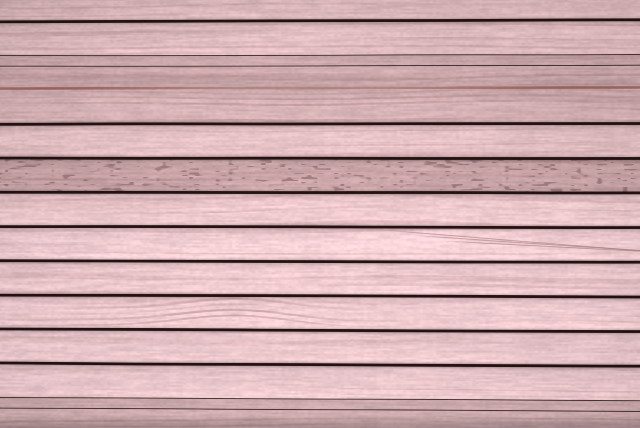
This texture is drawn by a WebGL 2 fragment shader. Its source:

```glsl
#version 300 es
precision highp float;

uniform vec2 u_resolution;
out vec4 fragColor;

// Layout, measured downward in canvas heights
const float FIRST_GAP = 0.0505;
const float PITCH = 0.0798;
const float TILT_TOP = -0.005;
const float TILT_BOTTOM = 0.009;
const float GAP_HALF = 0.0032;
const float SEAM_HALF = 0.0011;
const float SEAM_OFFSET = 0.31;   // second seam, in slats below the first

// Special slats, counted from the first gap
const float UPPER_SEAM = 1.0;
const float STAINED_EDGE = 2.0;
const float FLECKED_SLAT = 4.0;
const float STREAKED_SLAT = 6.0;
const float ARCHED_SLAT = 8.0;
const float LOWER_SEAM = 11.0;

// Lightness of each slat from top to bottom
const float SLAT_TONE[13] = float[13](0.68, 0.74, 0.46, 0.54, 0.78, 0.30, 0.88,
                                      1.0, 0.93, 0.97, 0.95, 0.94, 0.55);

const vec3 PALE_WOOD = vec3(0.945, 0.805, 0.825);
const vec3 DULL_WOOD = vec3(0.71, 0.57, 0.575);
const vec3 GRAIN_COLOR = vec3(0.66, 0.49, 0.50);
const vec3 STAIN_COLOR = vec3(0.60, 0.36, 0.31);
const vec3 GAP_COLOR = vec3(0.14, 0.07, 0.07);

float hash(vec2 p) {
    return fract(sin(dot(p, vec2(127.1, 311.7))) * 43758.5453);
}

float noise(vec2 p) {
    vec2 i = floor(p), f = fract(p);
    f = f * f * (3.0 - 2.0 * f);
    return mix(mix(hash(i), hash(i + vec2(1, 0)), f.x),
               mix(hash(i + vec2(0, 1)), hash(i + vec2(1, 1)), f.x), f.y);
}

// Soft horizontal line; distance and width in canvas heights
float line(float dist, float halfWidth) {
    float soft = max(0.0013, 0.6 / u_resolution.y);
    return 1.0 - smoothstep(halfWidth - soft, halfWidth + soft, abs(dist));
}

float bump(float x, float center, float width) {
    float t = (x - center) / width;
    return exp(-t * t);
}

// Long growth rings, bent by slow noise and by the arch of some slats
float growthRings(vec2 p, float x, float slat) {
    float bend = 0.018 * noise(vec2(p.x * 2.0 + slat * 7.3, p.y * 6.0));
    if (slat == ARCHED_SLAT) bend += 0.026 * bump(x, 0.37, 0.12);
    if (slat == ARCHED_SLAT - 3.0) bend += 0.016 * bump(x, 0.58, 0.2);
    float y = p.y + bend;
    float rings = noise(vec2(p.x * 0.9 + slat * 13.7, y * 150.0));
    return smoothstep(0.5, 0.95, rings);
}

void main() {
    vec2 uv = gl_FragCoord.xy / u_resolution;
    vec2 p = vec2(uv.x * u_resolution.x / u_resolution.y, 1.0 - uv.y);

    // Slats, fanning slightly toward the right
    p.y -= uv.x * mix(TILT_TOP, TILT_BOTTOM, p.y);
    p.y += 0.0012 * (noise(vec2(p.x * 3.0, floor(p.y / PITCH) * 5.0)) - 0.5);
    float s = (p.y - FIRST_GAP) / PITCH;
    float slat = clamp(floor(s), -1.0, 11.0);
    float along = s - slat;
    vec3 color = mix(DULL_WOOD, PALE_WOOD, SLAT_TONE[int(slat) + 1]);

    // Rounded face: shaded upper edge, brighter lower edge
    color *= 0.96 + 0.05 * smoothstep(0.0, 0.45, along);
    color *= 1.0 + 0.03 * bump(along, 0.88, 0.08);

    // Grain, fibres and blotches
    float depth = mix(0.5, 0.22, SLAT_TONE[int(slat) + 1]);
    if (slat == ARCHED_SLAT) depth += 0.22 * bump(uv.x, 0.37, 0.16);
    color = mix(color, GRAIN_COLOR, depth * growthRings(p, uv.x, slat));
    color *= 1.0 + 0.09 * (noise(p * vec2(22.0, 240.0)) - 0.5);
    color *= 1.0 + 0.06 * (noise(p * vec2(130.0, 190.0)) - 0.5);
    color *= 1.0 + 0.05 * (noise(p * vec2(3.0, 25.0)) - 0.5);

    // Short dark pores
    if (slat == FLECKED_SLAT) {
        float pores = smoothstep(0.66, 0.92, noise(p * vec2(65.0, 190.0)));
        color = mix(color, GRAIN_COLOR * 0.8, 0.65 * pores);
    }

    // Slanting streaks that fan out toward the right
    if (slat == STREAKED_SLAT) {
        for (float i = 0.0; i < 3.0; i++) {
            float start = 0.58 + 0.05 * i;
            float path = 0.06 + 0.16 * i + (uv.x - start) * (1.45 - 0.25 * i);
            float streak = line((along - path) * PITCH, 0.0012);
            color = mix(color, GRAIN_COLOR, 0.6 * streak * smoothstep(start, start + 0.08, uv.x));
        }
    }

    // Overlapping edge with a warm stain
    float edge = s - STAINED_EDGE;
    float stain = 0.35 + 0.5 * max(bump(uv.x, 0.9, 0.2), bump(uv.x, 0.08, 0.18));
    color *= 1.0 - 0.09 * smoothstep(-0.5, 0.0, edge) * step(edge, 0.0);
    color = mix(color, STAIN_COLOR, stain * line((edge + 0.04) * PITCH, 0.0028));

    // Dark gaps, with thin seams where slats meet tightly
    float gap = floor(s + 0.5);
    float dist = (s - gap) * PITCH;
    bool tight = gap == UPPER_SEAM || gap == LOWER_SEAM;
    if (gap >= 0.0 && gap <= 10.0 && !tight && gap != STAINED_EDGE) {
        color *= 1.0 - 0.25 * bump(dist, 0.0, 0.006);
        color = mix(color, GAP_COLOR, line(dist, GAP_HALF));
    }
    float upper = s - UPPER_SEAM, lower = s - LOWER_SEAM;
    float seams = max(line(upper * PITCH, SEAM_HALF), line(lower * PITCH, SEAM_HALF));
    seams = max(seams, line((upper - SEAM_OFFSET) * PITCH, SEAM_HALF));
    seams = max(seams, line((lower - SEAM_OFFSET) * PITCH, SEAM_HALF));
    color = mix(color, GAP_COLOR, 0.8 * seams);

    // Falloff toward the corners and the lower rim
    vec2 c = uv - 0.5;
    color *= 1.02 - 0.22 * dot(c, c);
    color *= 1.0 - 0.2 * smoothstep(0.035, 0.0, uv.y);
    fragColor = vec4(color, 1.0);
}
```
